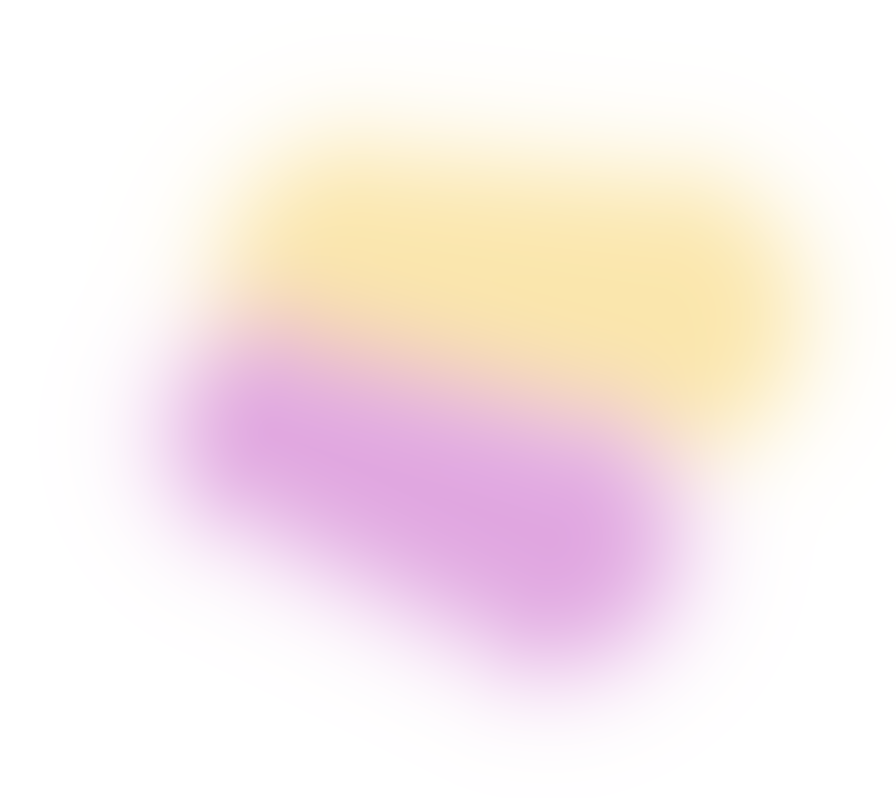
Write a WebGL 1 fragment shader that draws this background.

```glsl
precision highp float;
// Two soft, blurred glows on white: a warm yellow one under a tilted violet one.

uniform vec2 u_resolution;

const vec3 WHITE  = vec3(1.0, 0.999, 0.999);
const vec3 YELLOW = vec3(0.982, 0.903, 0.675);
const vec3 VIOLET = vec3(0.877, 0.648, 0.878);

// Signed distance to a capsule whose radius runs from startRadius to endRadius.
float taperedCapsule(vec2 p, vec2 start, vec2 end, float startRadius, float endRadius) {
  vec2 axis = end - start;
  float along = clamp(dot(p - start, axis) / dot(axis, axis), 0.0, 1.0);
  return length(p - start - along * axis) - mix(startRadius, endRadius, along);
}

// Coverage of an edge after a Gaussian blur (close fit to the normal integral).
float blurredCoverage(float dist, float sigma) {
  float x = clamp(dist / sigma, -5.0, 5.0);
  return 1.0 / (1.0 + exp(1.5976 * x + 0.0706 * x * x * x));
}

void main() {
  // Centred coordinates, one unit being the canvas height.
  vec2 p = (gl_FragCoord.xy - 0.5 * u_resolution) / u_resolution.y;

  float yellowDist = taperedCapsule(p, vec2(-0.108, 0.142), vec2(0.265, 0.105), 0.172, 0.172);
  float violetDist = taperedCapsule(p, vec2(-0.217, -0.044), vec2(0.126, -0.175), 0.120, 0.153);

  // Layers, back to front.
  vec3 color = mix(WHITE, YELLOW, blurredCoverage(yellowDist, 0.062));
  color = mix(color, VIOLET, blurredCoverage(violetDist, 0.064));

  gl_FragColor = vec4(color, 1.0);
}
```
